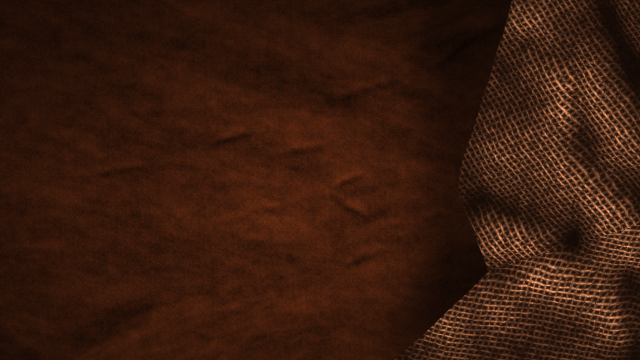
Reproduce this background procedurally as a Shadertoy shader.

```glsl
// Dark rust cloth with soft creases, and a draped copper net along the right.
// Side-lit noise and tapered creases shade the cloth; flat lattice cells form
// the net, lit by soft strokes for its ridges and hollows. Unit: canvas height.

#define CLOTH_COLOR vec3(0.275, 0.118, 0.050)
#define HOLE_COLOR vec3(0.135, 0.062, 0.030)
#define THREAD_DIM vec3(0.56, 0.28, 0.15)
#define THREAD_LIT vec3(0.95, 0.64, 0.44)
#define LIGHT_CENTER vec2(0.84, 0.40)
#define LIGHT_RADIUS vec2(0.86, 0.54)
#define CREASE_WIDTH 0.014
#define CREASE_DEPTH 0.50
#define WRINKLE_DEPTH 2.4
#define FOLD_WIDTH 0.075
#define MESH_CELL vec2(0.0122, 0.0098)
#define GRAIN_AMOUNT 0.36

// Each vec4 holds the start and end of one stroke.
const vec4 CREASES[10] = vec4[10](
    vec4(0.57, 0.59, 0.69, 0.62), vec4(0.92, 0.47, 1.02, 0.51),
    vec4(0.90, 0.46, 1.04, 0.37), vec4(0.20, 0.50, 0.44, 0.53),
    vec4(0.28, 0.68, 0.90, 0.71), vec4(0.90, 0.71, 1.13, 0.79),
    vec4(1.18, 0.81, 1.40, 0.93), vec4(0.70, 0.55, 0.94, 0.60),
    vec4(0.52, 0.36, 0.90, 0.45), vec4(0.95, 0.25, 1.08, 0.29));

const vec4 RIDGES[7] = vec4[7](
    vec4(1.38, 0.57, 1.56, 0.66), vec4(1.58, 0.53, 1.73, 0.32),
    vec4(1.37, 0.31, 1.50, 0.33), vec4(1.57, 0.22, 1.70, 0.10),
    vec4(1.63, 0.78, 1.72, 0.58), vec4(1.26, 0.09, 1.48, 0.23),
    vec4(1.45, 0.94, 1.56, 0.76));

const vec4 HOLLOWS[7] = vec4[7](
    vec4(1.33, 0.43, 1.58, 0.35), vec4(1.38, 0.245, 1.58, 0.315),
    vec4(1.68, 1.00, 1.78, 0.72), vec4(1.72, 0.51, 1.79, 0.44),
    vec4(1.74, 0.24, 1.76, 0.00), vec4(1.60, 0.74, 1.66, 0.54),
    vec4(1.47, 0.88, 1.60, 0.80));

float hash(vec2 p) {
    return fract(sin(dot(p, vec2(127.1, 311.7))) * 43758.5453);
}

float noise(vec2 p) {
    vec2 i = floor(p), f = fract(p);
    f = f * f * (3.0 - 2.0 * f);
    return mix(mix(hash(i), hash(i + vec2(1, 0)), f.x),
               mix(hash(i + vec2(0, 1)), hash(i + vec2(1, 1)), f.x), f.y);
}

float fbm(vec2 p) {
    float sum = 0.0, amp = 0.5;
    for (int i = 0; i < 4; i++) {
        sum += amp * noise(p);
        p = mat2(1.6, 1.2, -1.2, 1.6) * p + 7.3;
        amp *= 0.5;
    }
    return sum;
}

// Soft stroke: 1 on the segment, fading to 0 around it.
float stroke(vec2 p, vec4 s, float width) {
    vec2 d = s.zw - s.xy, r = p - s.xy;
    vec2 off = (r - d * clamp(dot(r, d) / dot(d, d), 0.0, 1.0)) / width;
    return exp(-dot(off, off));
}

// Lit above the segment, darker below it; tapered to the ends, long ones faint.
float crease(vec2 p, vec4 s) {
    vec2 d = s.zw - s.xy, r = p - s.xy;
    float len = length(d), t = clamp(dot(r, d) / (len * len), 0.0, 1.0);
    float side = (d.x * r.y - d.y * r.x) / (len * CREASE_WIDTH);
    float profile = 0.6 * exp(-pow(side - 0.9, 2.0)) - exp(-1.6 * side * side);
    return profile * 4.0 * t * (1.0 - t) * min(1.0, 0.15 / len);
}

// Cloth height: rising wrinkles, crossed in patches by falling ones.
float clothHeight(vec2 p) {
    float rising = fbm(vec2(p.x + 0.3 * p.y, p.y - 0.28 * p.x) * vec2(3.0, 9.0));
    float falling = fbm(vec2(p.x - 0.3 * p.y, p.y + 0.32 * p.x) * vec2(3.0, 8.0) + 23.0);
    return mix(rising, falling, smoothstep(0.4, 0.75, noise(p * 2.7 + 5.0)));
}

vec3 cloth(vec2 p) {
    vec2 q = (p - LIGHT_CENTER) / LIGHT_RADIUS;
    float light = 0.38 + 0.66 * exp(-dot(q, q));
    light *= 1.0 - 0.40 * smoothstep(1.08, 1.26, p.x);
    light *= 1.0 - 0.35 * stroke(p, vec4(1.14, 0.10, 1.30, 0.22), 0.11);

    // Height tints the broad shapes, its slope lights the wrinkles
    vec2 w = p + 0.05 * (vec2(fbm(p * 6.0), fbm(p * 6.0 + 19.0)) - 0.47);
    float height = clothHeight(w);
    float relief = 0.55 * (height - 0.47);
    relief += WRINKLE_DEPTH * (height - clothHeight(w + vec2(-0.004, 0.010)));
    relief += 0.40 * (fbm(p * 32.0) - 0.47);
    for (int i = 0; i < 10; i++) relief += CREASE_DEPTH * crease(w, CREASES[i]);

    float grain = 0.6 * hash(floor(p * 288.0)) + 0.4 * noise(p * 130.0) - 0.5;
    return CLOTH_COLOR * light * max(0.2, 1.0 + relief + GRAIN_AMOUNT * grain);
}

// Left border of the net: a blunt corner above a spreading lower fold.
float netBorder(float y) {
    float h = y - 0.49;
    float upper = 1.266 + 0.34 * sqrt(h * h + 0.0004) - 0.03 * h;
    float lower = 1.095 + 1.07 * y + 0.25 * y * (0.25 - y);
    return min(upper, lower) + 0.006 * (noise(vec2(y * 22.0, 3.0)) - 0.5);
}

vec3 net(vec2 p) {
    float ridge = 0.0, hollow = 0.0;
    vec2 bent = p + 0.04 * (vec2(fbm(p * 5.0), fbm(p * 5.0 + 11.0)) - 0.47);
    for (int i = 0; i < 7; i++) {
        ridge += stroke(bent, RIDGES[i], FOLD_WIDTH);
        hollow += stroke(bent, HOLLOWS[i], FOLD_WIDTH * 0.5);
    }
    float light = 0.44 + 0.36 * ridge - 0.30 * hollow + 0.5 * (fbm(p * 10.0) - 0.47);
    light = clamp(light, 0.14, 1.0);

    // Rows fall to the right on the upper drape and rise on the lower fold
    float slope = p.y < 0.25 + 0.3 * (p.x - 1.36) ? -0.55 : 0.28;
    vec2 q = p + 0.010 * vec2(0.6, 1.0) * (ridge - hollow);
    q += 0.025 * vec2(noise(p * 4.0), noise(p * 4.0 + 31.0));
    q = vec2(q.x - slope * q.y, q.y + slope * q.x) / (MESH_CELL * sqrt(1.0 + slope * slope));
    q += 0.35 * (vec2(noise(q * 0.7), noise(q * 0.7 + 9.0)) - 0.5);
    vec2 wave = 0.5 + 0.5 * cos(3.1416 * vec2(q.x + q.y, q.x - q.y));
    float thread = pow(max(wave.x, 0.75 * wave.y), 1.8);
    float glint = 0.35 + 0.9 * noise(q * 1.3) + 0.4 * hash(floor(p * 288.0));

    vec3 threadColor = mix(THREAD_DIM, THREAD_LIT, light) * light * glint;
    return mix(HOLE_COLOR * (0.5 + 0.8 * light), threadColor, thread * 0.85);
}

void mainImage(out vec4 fragColor, in vec2 fragCoord) {
    vec2 p = fragCoord / iResolution.y;
    float pixel = 1.0 / iResolution.y;
    float cover = smoothstep(-pixel, pixel, p.x - netBorder(p.y));
    fragColor = vec4(clamp(mix(cloth(p), net(p), cover), 0.0, 1.0), 1.0);
}
```
